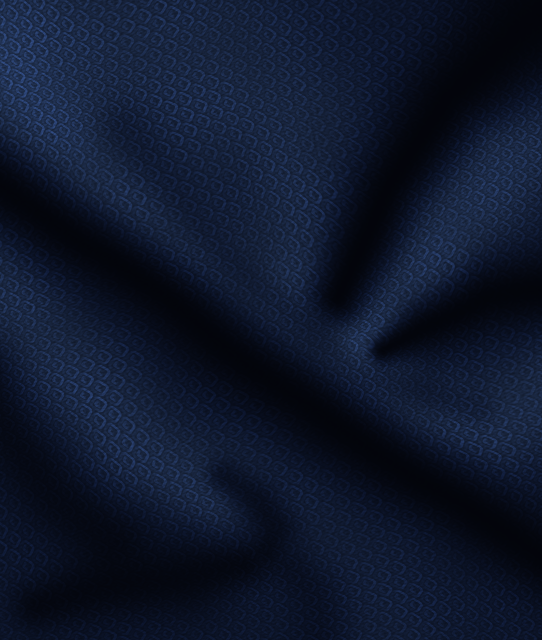
This texture is drawn by a Shadertoy shader. Its source:

```glsl
#define CELL vec2(0.027, 0.021)
#define WEAVE_ANGLE 0.52
#define WARP 0.035
#define LINE_WIDTH 0.045
#define THREADS 190.0
#define GRAIN 0.30
#define BASE_LIGHT 0.40
#define GROUND vec3(0.100, 0.150, 0.232)
#define YARN vec3(0.170, 0.265, 0.450)
#define SHADE vec3(0.010, 0.016, 0.040)

vec2 hashGradient(vec2 cell) {
    float h = fract(sin(dot(cell, vec2(127.1, 311.7))) * 43758.5);
    return vec2(cos(6.2832 * h), sin(6.2832 * h));
}

float gradientNoise(vec2 p) {
    vec2 i = floor(p), f = p - i;
    vec2 u = f * f * f * (f * (f * 6.0 - 15.0) + 10.0);
    vec2 e = vec2(1.0, 0.0);
    float low = mix(dot(hashGradient(i), f),
                    dot(hashGradient(i + e), f - e), u.x);
    float high = mix(dot(hashGradient(i + e.yx), f - e.yx),
                     dot(hashGradient(i + 1.0), f - 1.0), u.x);
    return mix(low, high, u.y);
}

// Distance to a segment in units of its tapering radius (z)
float taper(vec2 p, vec3 a, vec3 b) {
    vec2 ab = b.xy - a.xy;
    float t = clamp(dot(p - a.xy, ab) / dot(ab, ab), 0.0, 1.0);
    return length(p - a.xy - ab * t) / mix(a.z, b.z, t);
}

// Soft band along a chain of four points
float fold(vec2 p, vec3 a, vec3 b, vec3 c, vec3 d) {
    float r = min(taper(p, a, b), min(taper(p, b, c), taper(p, c, d)));
    return exp(-r * r);
}

float drapeLight(vec2 p) {
    // Raised parts that catch the light
    float light = BASE_LIGHT;
    float crest = max(
        fold(p, vec3(-0.03, 0.08, 0.10), vec3(0.13, 0.27, 0.08), vec3(0.33, 0.43, 0.07), vec3(0.55, 0.575, 0.07)),
        fold(p, vec3(0.55, 0.575, 0.07), vec3(0.66, 0.65, 0.07), vec3(0.77, 0.66, 0.08), vec3(0.88, 0.60, 0.08)));
    light += 0.42 * crest;
    light += 0.50 * fold(p, vec3(0.84, 0.17, 0.09), vec3(0.74, 0.30, 0.10), vec3(0.64, 0.43, 0.07), vec3(0.57, 0.53, 0.05));
    light += 0.38 * fold(p, vec3(-0.02, 0.41, 0.08), vec3(0.10, 0.57, 0.09), vec3(0.22, 0.69, 0.08), vec3(0.34, 0.77, 0.06));
    light += 0.34 * fold(p, vec3(0.08, 0.03, 0.18), vec3(0.30, 0.10, 0.20), vec3(0.45, 0.20, 0.14), vec3(0.47, 0.40, 0.07));
    light += 0.16 * fold(p, vec3(0.40, 0.70, 0.08), vec3(0.48, 0.78, 0.09), vec3(0.55, 0.88, 0.12), vec3(0.60, 1.02, 0.12));

    // Long diagonal valley
    float valley = max(
        fold(p, vec3(-0.04, 0.265, 0.055), vec3(0.16, 0.395, 0.065), vec3(0.34, 0.535, 0.065), vec3(0.52, 0.665, 0.065)),
        fold(p, vec3(0.52, 0.665, 0.065), vec3(0.63, 0.735, 0.065), vec3(0.74, 0.805, 0.060), vec3(0.90, 0.90, 0.060)));
    light *= 1.0 - 0.98 * valley;

    // Hollows on the right, running into the centre
    light *= 1.0 - 0.99 * fold(p, vec3(0.86, 0.01, 0.15), vec3(0.70, 0.145, 0.075), vec3(0.605, 0.29, 0.055), vec3(0.525, 0.46, 0.045));
    light *= 1.0 - 0.97 * fold(p, vec3(0.90, 0.455, 0.060), vec3(0.77, 0.465, 0.055), vec3(0.67, 0.505, 0.045), vec3(0.60, 0.545, 0.025));

    // Shallow groove above the valley
    light *= 1.0 - 0.28 * fold(p, vec3(0.20, 0.20, 0.05), vec3(0.34, 0.40, 0.03), vec3(0.57, 0.585, 0.03), vec3(0.75, 0.635, 0.03));

    // Dim pockets at the bottom
    light *= 1.0 - 0.70 * fold(p, vec3(-0.03, 0.60, 0.06), vec3(0.03, 0.71, 0.06), vec3(0.09, 0.78, 0.06), vec3(0.18, 0.84, 0.06));
    light *= 1.0 - 0.82 * fold(p, vec3(0.06, 0.945, 0.04), vec3(0.18, 0.915, 0.065), vec3(0.29, 0.905, 0.065), vec3(0.38, 0.885, 0.04));
    light *= 1.0 - 0.60 * fold(p, vec3(0.36, 0.74, 0.03), vec3(0.41, 0.78, 0.035), vec3(0.435, 0.82, 0.035), vec3(0.42, 0.86, 0.025));
    light *= 1.0 - 0.45 * fold(p, vec3(0.46, 0.89, 0.04), vec3(0.49, 0.93, 0.05), vec3(0.50, 0.97, 0.05), vec3(0.50, 1.03, 0.05));
    return light;
}

float roundedBox(vec2 p, float halfSize, float radius) {
    vec2 d = abs(p) - halfSize + radius;
    return length(max(d, 0.0)) + min(max(d.x, d.y), 0.0) - radius;
}

// Staggered rounded squares, each with a small open hook inside
float motif(vec2 p) {
    float s = sin(WEAVE_ANGLE), c = cos(WEAVE_ANGLE);
    vec2 grid = vec2(c * p.x + s * p.y, c * p.y - s * p.x) / CELL;
    grid.x += 0.5 * mod(floor(grid.y), 2.0);
    vec2 local = fract(grid) - 0.5;
    float blur = 1.0 / (iResolution.y * CELL.y);
    float ring = 1.0 - smoothstep(LINE_WIDTH, LINE_WIDTH + blur, abs(roundedBox(local, 0.38, 0.20)));
    float hook = 1.0 - smoothstep(LINE_WIDTH, LINE_WIDTH + blur, abs(roundedBox(local, 0.15, 0.06)));
    ring *= mix(0.30, 1.0, smoothstep(-0.35, 0.30, local.x - local.y));
    hook *= smoothstep(-0.20, 0.10, local.y - local.x);
    return max(ring, 0.75 * hook);
}

void mainImage(out vec4 fragColor, in vec2 fragCoord) {
    // Height-based units with y pointing down
    vec2 p = vec2(fragCoord.x, iResolution.y - fragCoord.y) / iResolution.y;
    vec2 sway = vec2(gradientNoise(p * 3.5), gradientNoise(p * 3.5 + 17.0));
    float light = drapeLight(p + 0.02 * sway);

    // Cloth surface: motif, twill threads and fibre grain
    vec2 cloth = p + WARP * sway + 0.012 * light;
    float pattern = motif(cloth) * (0.75 + 0.6 * gradientNoise(p * 9.0 + 4.0));
    float twill = 0.5 * sin(6.2832 * THREADS * dot(cloth, vec2(0.45, 0.89)));
    float fibre = gradientNoise(cloth * vec2(230.0, 310.0));

    vec3 color = mix(GROUND, YARN, clamp(pattern, 0.0, 1.0));
    color *= 1.0 + GRAIN * (0.5 * twill + fibre);
    color = SHADE + color * light * mix(vec3(0.72, 0.86, 1.08), vec3(1.0), smoothstep(0.2, 0.8, light));
    fragColor = vec4(color, 1.0);
}
```
